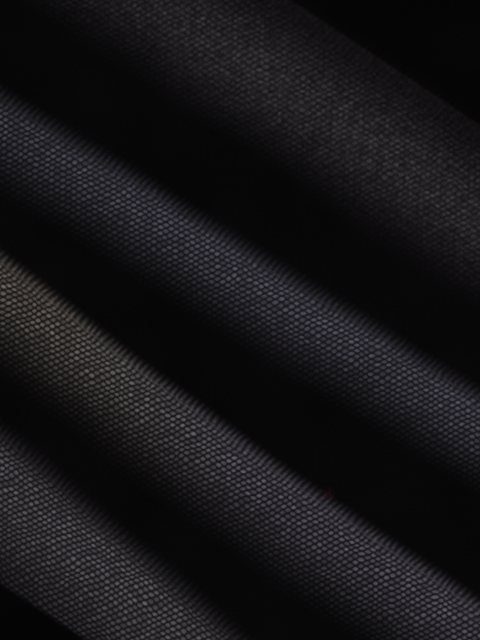
This texture is drawn by a Shadertoy shader. Its source:

```glsl
// Dark knitted cloth lying in soft diagonal folds under a low side light.
// Each fold is a light profile measured below a slanted crest line; a staggered
// stitch grid, ribbed near the crest, modulates that light, with fine sine-hash grain.

const vec2 ALONG = vec2(0.835, 0.55);   // fold direction, y pointing down
const float STITCH = 0.0098;            // stitch pitch in canvas heights

float hash(vec2 p) {
    return fract(sin(dot(p, vec2(127.1, 311.7))) * 43758.5453);
}

float noise(vec2 p) {
    vec2 i = floor(p), f = fract(p);
    f = f * f * (3.0 - 2.0 * f);
    return mix(mix(hash(i), hash(i + vec2(1, 0)), f.x),
               mix(hash(i + vec2(0, 1)), hash(i + vec2(1, 1)), f.x), f.y);
}

// Depth below a crest that starts at height `start` and bows by `bow`
float crestDepth(vec2 p, float start, float slope, float bow) {
    float t = p.x / 0.75;
    return p.y - start - slope * p.x - bow * 4.0 * t * (1.0 - t);
}

// Light across a fold: quick rise at the crest, slow fall into shade
float foldLight(float d, float rise, float peak, float fall) {
    return smoothstep(-0.2 * rise, rise, d) * (1.0 - smoothstep(peak, fall, d));
}

// Staggered oval stitches with uneven brightness
float stitches(vec2 q) {
    q.x += 0.5 * mod(floor(q.y), 2.0);
    vec2 cell = floor(q), f = fract(q) - 0.5;
    f.x += 0.35 * f.y;
    float oval = 1.0 - smoothstep(0.12, 0.62, length(f * vec2(1.05, 0.95)));
    return oval * (0.7 + 0.6 * hash(cell));
}

// Knit brightness around 1: ribs near the crest, stitches further down
float knit(vec2 p, float d, float contrast) {
    vec2 q = vec2(dot(p, ALONG), 0.84 * d + 0.012 * (1.0 - exp(-max(d, 0.0) / 0.02))) / STITCH;
    q += 0.5 * vec2(noise(p * 45.0), noise(p * 45.0 + 19.0));
    q.y *= 1.15;
    float rib = (0.5 + 0.5 * cos(6.2832 * (q.x + 0.12 * q.y))) * (0.65 + 0.5 * noise(q * 1.3));
    float yarn = mix(rib, stitches(q), smoothstep(0.005, 0.055, d));
    return mix(1.0, 0.42 + 1.35 * yarn, contrast);
}

void mainImage(out vec4 fragColor, in vec2 fragCoord) {
    vec2 p = fragCoord / iResolution.y;
    p.y = 1.0 - p.y;
    float sway = 0.012 * (noise(p * 9.0) - 0.5);

    // Crest depths, from the far fold to the near one
    float far = crestDepth(p, -0.301, 0.66, 0.0);
    float mid = crestDepth(p, 0.130, 0.63, 0.0) + 0.4 * sway;
    float low = crestDepth(p, 0.384, 0.73, 0.014) + 0.4 * sway;
    float near = crestDepth(p, 0.655, 0.87, 0.0) + sway;
    float hem = crestDepth(p, 0.912, 0.66, 0.0);

    // Shade between folds and the backdrop past the far edge
    vec3 col = vec3(0.031, 0.027, 0.031);
    col += vec3(0.010, 0.008, 0.010) * (noise(p * 14.0) - 0.5);
    col *= mix(0.75, 1.0, smoothstep(-0.004, 0.008, far));

    // Far fold, out of focus
    float farLight = foldLight(far + sway, 0.14, 0.15, 0.30);
    farLight *= mix(0.65, 1.0, smoothstep(0.0, 0.45, p.x));
    float fuzz = 0.7 + 0.6 * noise(p * vec2(190.0, 210.0));
    col += vec3(0.118, 0.112, 0.123) * farLight * fuzz * knit(p, far, 0.45);
    float rim = smoothstep(-0.003, 0.006, far) * exp(-max(far, 0.0) / 0.025);
    col += vec3(0.038, 0.034, 0.035) * rim * fuzz;

    // Middle fold, cool
    float midLight = foldLight(mid, 0.042, 0.055, 0.185);
    midLight *= mix(0.85, 1.0, smoothstep(0.0, 0.3, p.x));
    col += vec3(0.150, 0.148, 0.173) * midLight * knit(p, mid, 0.85);

    // Lower fold, warm on the left and cool on the right
    float lowLight = foldLight(low, 0.028, 0.055, 0.215);
    vec3 lowTint = mix(vec3(0.185, 0.174, 0.160), vec3(0.157, 0.153, 0.172),
                       smoothstep(0.05, 0.42, p.x));
    col += lowTint * lowLight * knit(p, low, 0.95);

    // Near fold, cut off by the hem
    float nearLight = foldLight(near, 0.065, 0.095, 0.34);
    float cloth = 1.0 - smoothstep(-0.006, 0.006, hem);
    col += vec3(0.160, 0.154, 0.166) * nearLight * cloth * knit(p, near, 0.9);
    col *= mix(0.65, 1.0, cloth);

    // Red lint speck on the lower crest
    float lint = 1.0 - smoothstep(0.002, 0.011, length((p - vec2(0.514, 0.772)) * vec2(1.0, 0.8)));
    col += vec3(0.13, 0.015, 0.01) * lint * noise(p * 260.0);

    // Fibre grain follows the light
    col *= 0.9 + 0.2 * noise(p * 420.0);
    fragColor = vec4(clamp(col, 0.0, 1.0), 1.0);
}
```
